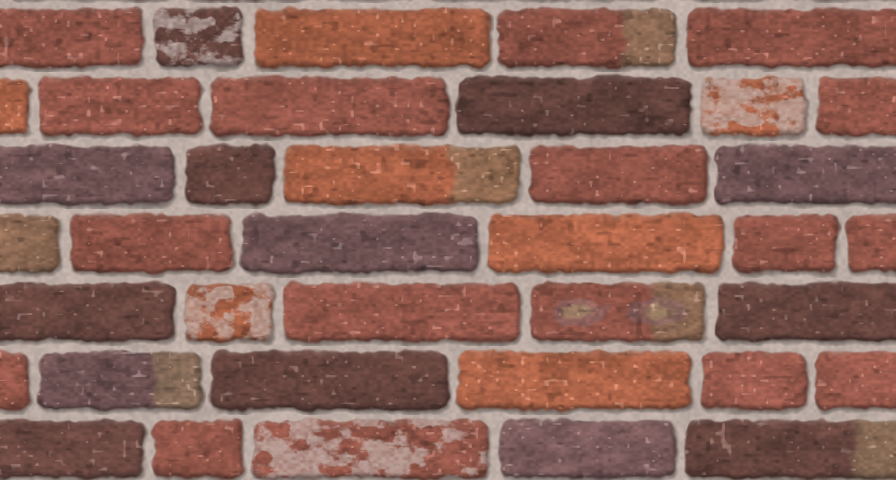
A WebGL 1 fragment shader for this texture:

```glsl
precision highp float;
// Weathered brick wall: seven staggered courses of mixed bricks in pale mortar.

uniform vec2 u_resolution;

#define COURSES 7.0
#define WALL_WIDTH 13.08
#define HALF_JOINT 0.08
#define CORNER 0.14
#define SOFTNESS 0.028
#define MORTAR vec3(0.73, 0.67, 0.64)
#define LIME vec3(0.77, 0.71, 0.69)
#define DARK vec3(0.40, 0.27, 0.245)
#define PLUM vec3(0.46, 0.34, 0.34)
#define RED vec3(0.57, 0.335, 0.285)
#define ORANGE vec3(0.64, 0.37, 0.27)
#define TAN vec3(0.55, 0.45, 0.35)

float hash(vec2 p) {
  vec3 h = fract(vec3(p.xyx) * 0.1031);
  h += dot(h, h.yzx + 33.33);
  return fract((h.x + h.y) * h.z);
}

float noise(vec2 p) {
  vec2 i = floor(p), f = fract(p);
  f = f * f * (3.0 - 2.0 * f);
  return mix(mix(hash(i), hash(i + vec2(1.0, 0.0)), f.x),
             mix(hash(i + vec2(0.0, 1.0)), hash(i + 1.0), f.x), f.y);
}

float fbm(vec2 p) {
  float sum = 0.0, amp = 0.5;
  for (int i = 0; i < 4; i++) {
    sum += amp * noise(p);
    p = p * 2.03 + 17.3;
    amp *= 0.5;
  }
  return sum / 0.9375;
}

float roundBox(vec2 p, vec2 halfSize) {
  vec2 e = abs(p) - halfSize + CORNER;
  return length(max(e, 0.0)) + min(max(e.x, e.y), 0.0) - CORNER;
}

// Mostly long bricks with a short one now and then.
float brickWidth(float index, float odd) {
  float t = fract(index * 0.618 + mix(0.5, 0.7, odd));
  return mix(1.2, 3.6, smoothstep(0.0, 0.6, t));
}

vec3 clayColor(vec2 id) {
  float tone = fract(dot(id, vec2(0.7549, 0.5698)));
  vec3 c = mix(DARK, PLUM, step(0.2, tone));
  c = mix(c, RED, step(0.33, tone));
  c = mix(c, ORANGE, step(0.77, tone));
  return c * (0.94 + 0.12 * hash(id + 5.0));
}

// Face of one brick; q is measured from its centre.
vec3 brickFace(vec2 p, vec2 q, vec2 halfSize, vec2 id) {
  vec3 c = clayColor(id);
  float wear = fract(dot(id, vec2(0.4142, 0.2361)) + 0.2);
  vec2 s = p + id * 3.7;

  // Differently fired end
  float end = smoothstep(0.42, 0.52, q.x / halfSize.x + 0.1 * noise(s * 5.0));
  c = mix(c, TAN, 0.7 * end * step(0.84, wear));

  // Pair of eye-shaped burn marks on a single brick
  vec2 k = vec2(abs(q.x) - 0.6, q.y) / vec2(0.45, 0.21);
  float r = length(k) + 0.35 * (noise(s * 6.0) - 0.5);
  float marked = step(distance(id, vec2(3.0, 2.0)), 0.1);
  c = mix(c, PLUM * 1.15, 0.65 * marked * (1.0 - smoothstep(0.8, 1.1, r)));
  c = mix(c, TAN * 1.1, 0.8 * marked * (1.0 - smoothstep(0.35, 0.65, r)));

  // Rough clay, pits and pale specks
  float streaks = fbm(s * vec2(2.5, 5.5));
  float grain = noise(s * vec2(16.0, 22.0));
  c *= 1.0 + 0.36 * (streaks - 0.5) + 0.2 * (grain - 0.5);
  c *= 1.0 - 0.18 * smoothstep(0.72, 0.95, noise(s * vec2(7.0, 12.0) + 40.0));
  c += 0.15 * smoothstep(0.8, 0.98, noise(s * vec2(11.0, 15.0) + 80.0));

  // Lime wash left on a few bricks
  float lime = smoothstep(0.42, 0.6, fbm(s * vec2(4.0, 5.5) + 20.0));
  return mix(c, LIME, 0.78 * lime * (0.6 + 0.4 * grain) * step(wear, 0.09));
}

void main() {
  vec2 p = gl_FragCoord.xy / u_resolution * vec2(WALL_WIDTH, COURSES);
  p.y += 0.05;
  float row = floor(p.y), odd = mod(row, 2.0);

  // Walk along the course to the brick under this point
  float drift = 0.45 * (1.0 - 0.5 * abs(row - 3.0));
  float right = mix(2.4, 0.5, odd) + drift;
  float left = right - 3.4;
  vec2 id = vec2(0.0, row);
  for (int i = 1; i < 9; i++) {
    if (p.x < right) break;
    id.x = float(i);
    left = right;
    right += brickWidth(id.x, odd);
  }
  vec2 q = vec2(p.x - 0.5 * (left + right), p.y - row - 0.5);
  vec2 halfSize = vec2(0.5 * (right - left), 0.5) - HALF_JOINT;

  // Chipped outline and the shadow it casts down and to the right
  float chips = 0.07 * (noise(p * 4.0) - 0.5) + 0.035 * (noise(p * 11.0) - 0.5);
  float d = roundBox(q, halfSize) + chips;
  float shade = roundBox(q + vec2(-0.015, 0.035), halfSize) + chips;
  float soft = max(SOFTNESS, COURSES / u_resolution.y);

  // Sandy mortar
  vec3 color = MORTAR * (0.9 + 0.12 * fbm(p * 3.0) + 0.1 * noise(p * 19.0));
  color *= 1.0 - 0.3 * (1.0 - smoothstep(-0.02, 0.05, shade));

  // Brick with a dark lower rim and a dusty upper one
  vec3 face = brickFace(p, q, halfSize, id);
  float rim = smoothstep(-0.11, 0.0, d);
  float low = max(smoothstep(0.5, 1.0, -q.y / halfSize.y),
                  0.6 * smoothstep(-0.15, 0.0, q.x - halfSize.x));
  float high = smoothstep(0.6, 1.0, q.y / halfSize.y);
  face *= 1.0 - 0.38 * rim * low;
  face = mix(face, MORTAR, 0.3 * rim * high * noise(p * 6.0 + 9.0));
  color = mix(color, face, 1.0 - smoothstep(-soft, soft, d));

  gl_FragColor = vec4(color, 1.0);
}
```
